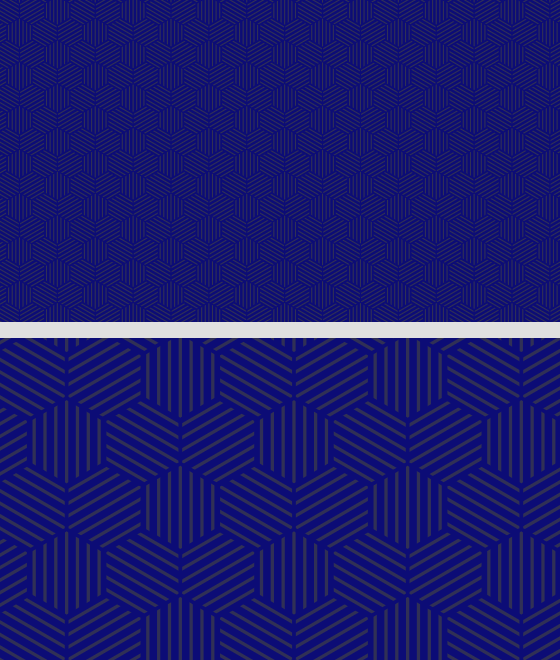
Top, the full canvas; bottom, a detail of the centre.
A WebGL 2 fragment shader for this pattern:

```glsl
#version 300 es
precision highp float;
// Navy ground tiled with hexagons, each hatched in one of three directions by thin grey-blue lines.

uniform vec2 u_resolution;
out vec4 fragColor;

const vec3 GROUND_COLOR = vec3(0.047, 0.047, 0.463);
const vec3 LINE_COLOR = vec3(0.190, 0.190, 0.335);
const float REPEATS_ACROSS = 7.39;          // one repeat is three hexagons wide
const vec2 ANCHOR = vec2(0.373, 0.3216);    // centre of one upright-hatched hexagon, in canvas widths
const float LINES_PER_HEXAGON = 7.0;
const float LINE_WIDTH = 0.043;             // in hexagon widths
const float EDGE_INSET = 0.025;             // gap between line ends and hexagon border

const float ROW_HEIGHT = 0.8660254;
const float SIXTH_TURN = 1.0471976;

// Offset from the centre of the nearest pointy-top hexagon of unit width.
vec2 hexagonOffset(vec2 p) {
  vec2 cell = vec2(1.0, 2.0 * ROW_HEIGHT);
  vec2 a = p - cell * floor(p / cell + 0.5);
  vec2 b = p - cell * (floor(p / cell) + 0.5);
  return dot(a, a) < dot(b, b) ? a : b;
}

// Distance inwards from the hexagon border.
float borderDistance(vec2 p) {
  p = abs(p);
  return 0.5 - max(p.x, dot(p, vec2(0.5, ROW_HEIGHT)));
}

// Share of a pixel covered by a line whose axis lies at the given distance.
float lineCoverage(float axisDistance, float pixel) {
  float halfWidth = 0.5 * LINE_WIDTH;
  float near = max(axisDistance - 0.5 * pixel, -halfWidth);
  float far = min(axisDistance + 0.5 * pixel, halfWidth);
  return clamp((far - near) / pixel, 0.0, 1.0);
}

void main() {
  float hexagonsAcross = 3.0 * REPEATS_ACROSS;
  float pixel = hexagonsAcross / u_resolution.x;
  vec2 p = (gl_FragCoord.xy / u_resolution.x - ANCHOR) * hexagonsAcross;

  // Hexagon lookup and its hatch direction
  vec2 offset = hexagonOffset(p);
  vec2 center = p - offset;
  float row = floor(center.y / ROW_HEIGHT + 0.5);
  float column = floor(center.x - 0.5 * row + 0.5);
  float angle = SIXTH_TURN * mod(column - row, 3.0);

  // Parallel lines, clipped short of the border
  float across = dot(offset, vec2(cos(angle), sin(angle))) * LINES_PER_HEXAGON;
  float axisDistance = abs(across - floor(across + 0.5)) / LINES_PER_HEXAGON;
  float inside = clamp((borderDistance(offset) - EDGE_INSET) / pixel + 0.5, 0.0, 1.0);
  float line = lineCoverage(axisDistance, pixel) * inside;

  fragColor = vec4(mix(GROUND_COLOR, LINE_COLOR, line), 1.0);
}
```
